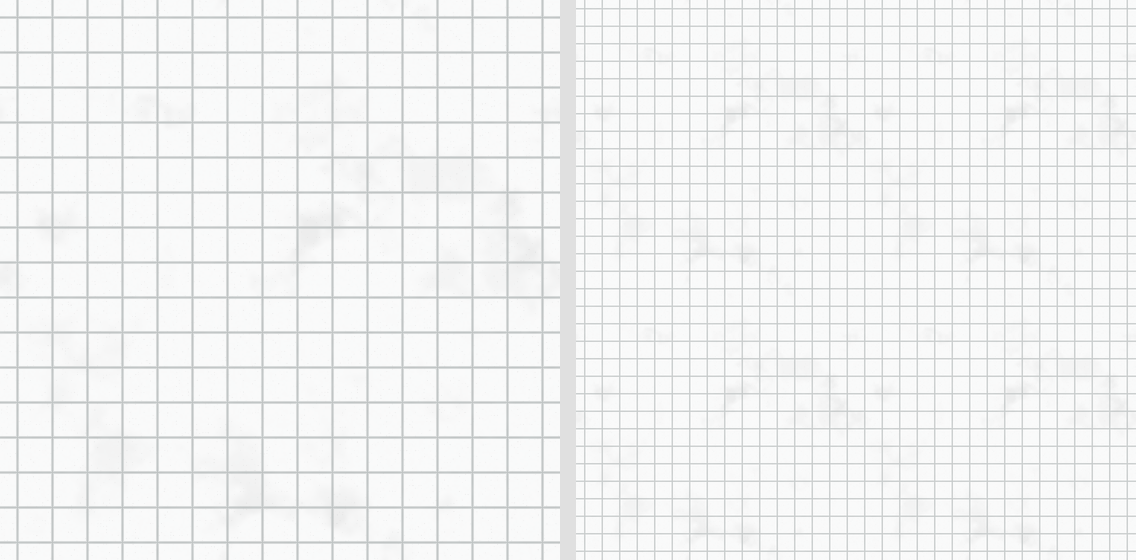
Left: one tile. Right: repeated 2 by 2.
A WebGL 1 fragment shader for this pattern:

```glsl
precision highp float;
// Square white tiles with thin grey grout, faint cloudy smudges and fine specks.

uniform vec2 u_resolution;

const float TILES = 16.0;            // repeats across and down
const float GROUT_WIDTH = 0.062;     // in tile widths
const vec3 TILE_COLOR = vec3(0.978, 0.979, 0.979);
const vec3 GROUT_COLOR = vec3(0.755, 0.772, 0.772);
const float GROUT_VARIATION = 0.015;
const float SMUDGE_CELLS = 10.0;     // coarsest smudge lattice
const float SMUDGE_START = 0.53;
const float SMUDGE_FULL = 0.78;
const float SMUDGE_DEPTH = 0.05;
const float SPECK_CELLS = 192.0;
const float SPECK_SHARE = 0.16;      // fraction of cells with a speck
const float SPECK_DEPTH = 0.045;
const float GRAIN_DEPTH = 0.003;

float hash(vec2 p) {
  return fract(sin(dot(p, vec2(127.1, 311.7))) * 43758.5453);
}

// Value noise that wraps after the given number of cells.
float wrappedNoise(vec2 uv, float cells, float seed) {
  vec2 p = uv * cells;
  vec2 cell = floor(p);
  vec2 f = fract(p);
  f = f * f * (3.0 - 2.0 * f);
  vec2 a = mod(cell, cells);
  vec2 b = mod(cell + 1.0, cells);
  float low = mix(hash(a + seed), hash(vec2(b.x, a.y) + seed), f.x);
  float high = mix(hash(vec2(a.x, b.y) + seed), hash(b + seed), f.x);
  return mix(low, high, f.y);
}

float cloud(vec2 uv) {
  float sum = 0.0;
  float weight = 0.5;
  float cells = SMUDGE_CELLS;
  for (int i = 0; i < 4; i++) {
    sum += weight * wrappedNoise(uv, cells, 17.0 * float(i));
    weight *= 0.55;
    cells *= 2.0;
  }
  return sum / 1.01;
}

// Sparse round dots, kept inside their cells so that they wrap.
float specks(vec2 uv, float pixel) {
  vec2 p = uv * SPECK_CELLS;
  vec2 cell = mod(floor(p), SPECK_CELLS);
  vec2 center = 0.35 + 0.3 * vec2(hash(cell + 3.1), hash(cell + 8.7));
  float radius = mix(0.1, 0.24, hash(cell + 5.3));
  float soft = max(pixel * SPECK_CELLS * 0.5, 0.06);
  float dot1 = 1.0 - smoothstep(radius - soft, radius + soft, length(fract(p) - center));
  float present = step(1.0 - SPECK_SHARE, hash(cell + 1.9));
  return dot1 * present * mix(0.3, 1.0, hash(cell + 6.4));
}

// Coverage of the grout lines, which run through the middle of each repeat.
float grout(vec2 uv, float pixel) {
  vec2 d = abs(fract(uv * TILES) - 0.5) - 0.5 * GROUT_WIDTH;
  float edge = pixel * TILES;
  vec2 line = clamp(0.5 - d / edge, 0.0, 1.0);
  return max(line.x, line.y);
}

void main() {
  vec2 uv = gl_FragCoord.xy / u_resolution;
  float pixel = 1.0 / min(u_resolution.x, u_resolution.y);

  // Tile surface: smudges gathered in loose patches, specks and grain.
  float patches = mix(0.45, 1.0, smoothstep(0.3, 0.7, wrappedNoise(uv, 5.0, 41.0)));
  float smudge = smoothstep(SMUDGE_START, SMUDGE_FULL, cloud(uv)) * patches;
  float grain = wrappedNoise(uv, 256.0, 29.0) - 0.5;
  vec3 color = TILE_COLOR - SMUDGE_DEPTH * smudge;
  color -= SPECK_DEPTH * specks(uv, pixel);
  color += GRAIN_DEPTH * grain;

  // Grout with slight tonal drift.
  float drift = wrappedNoise(uv, 64.0, 53.0) - 0.5;
  vec3 groutColor = GROUT_COLOR + GROUT_VARIATION * drift;
  color = mix(color, groutColor, grout(uv, pixel));

  gl_FragColor = vec4(color, 1.0);
}
```
